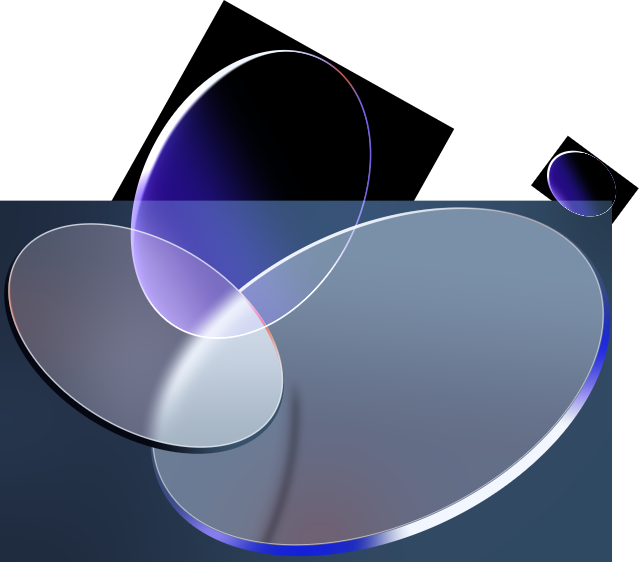
This background is drawn by a Shadertoy shader. Its source:

```glsl
const vec2 PANEL_CORNER = vec2(1.089, 0.643);
const vec3 NAVY = vec3(0.115, 0.16, 0.235);
const vec3 STEEL = vec3(0.19, 0.285, 0.385);
const vec3 SLATE = vec3(0.39, 0.43, 0.53);
const vec3 MIST = vec3(0.48, 0.565, 0.66);
const vec3 ROSE = vec3(0.46, 0.35, 0.40);
const vec3 FROST = vec3(0.95, 0.97, 1.0);
const vec3 INK = vec3(0.02, 0.03, 0.07);
const vec3 COBALT = vec3(0.08, 0.13, 0.85);
const vec3 LAVENDER = vec3(0.62, 0.56, 1.0);
const vec3 INDIGO = vec3(0.15, 0.025, 0.50);
const vec3 EMBER = vec3(0.95, 0.42, 0.28);

// Shapes: center.xy, radii or half size.zw
const vec4 WIDE = vec4(0.677, 0.3207, 0.434, 0.274);
const vec4 WIDE_FACE = vec4(0.6726, 0.330, 0.428, 0.2637);
const vec4 LEFT = vec4(0.2563, 0.397, 0.272, 0.1725);
const vec4 LEFT_FACE = vec4(0.2593, 0.403, 0.2667, 0.166);
const vec4 BIG_LENS = vec4(0.4467, 0.6541, 0.2725, 0.1941);
const vec4 SMALL_LENS = vec4(1.0348, 0.6733, 0.0673, 0.0517);
const vec4 BIG_TILE = vec4(0.4569, 0.6235, 0.2348, 0.30);
const vec4 SMALL_TILE = vec4(1.0407, 0.6676, 0.0785, 0.055);
const float WIDE_TILT = 0.447, LEFT_TILT = -0.549;

float fill(float d) { return clamp(0.5 - d * iResolution.y, 0.0, 1.0); }

float line(float d, float halfWidth) { return fill(abs(d) - halfWidth); }

float bump(float x, float center, float width) {
    float t = (x - center) / width;
    return exp(-t * t);
}

float spot(vec2 p, float x, float y, float size) { return bump(length(p - vec2(x, y)), 0.0, size); }

vec2 unrotate(vec2 p, float a) {
    return vec2(cos(a) * p.x + sin(a) * p.y, cos(a) * p.y - sin(a) * p.x);
}

float boxDist(vec2 p, vec4 box, float tilt) {
    vec2 q = abs(unrotate(p - box.xy, tilt)) - box.zw;
    return length(max(q, 0.0)) + min(max(q.x, q.y), 0.0);
}

// First-order distance to a tilted ellipse
float ellipseDist(vec2 p, vec4 e, float tilt) {
    vec2 q = unrotate(p - e.xy, tilt) / e.zw;
    float k = length(q);
    return (k - 1.0) * k / max(length(q / e.zw), 1e-4);
}

vec3 panelColor(vec2 p) {
    vec3 c = mix(NAVY, STEEL, smoothstep(0.0, 0.75, p.x));
    c += vec3(0.04, 0.06, 0.11) * spot(p, 0.5, 0.6, 0.3);
    c += vec3(0.03, 0.045, 0.06) * spot(p, 0.0, 0.25, 0.18);
    return c * (1.0 - 0.2 * smoothstep(0.9, 1.1, p.x) * smoothstep(0.4, 0.64, p.y));
}

vec3 addWideDisc(vec3 c, vec2 p) {
    float outer = ellipseDist(p, WIDE, WIDE_TILT);
    float inner = ellipseDist(p, WIDE_FACE, WIDE_TILT);
    vec2 offset = p - WIDE.xy;
    float angle = atan(offset.y, offset.x);

    // Rim
    float blue = max(bump(angle, -2.0, 0.5), bump(angle, 0.12, 0.22));
    float white = smoothstep(-1.75, -1.35, angle) * (1.0 - smoothstep(-0.25, 0.0, angle));
    vec3 rim = mix(vec3(0.25, 0.32, 0.43), COBALT, blue);
    rim = mix(rim, LAVENDER, 0.8 * max(bump(angle, -0.08, 0.16), bump(angle, -2.4, 0.14)));
    c = mix(c, mix(rim, FROST, white), fill(outer));

    // Face with a warm foot and a refracted edge
    vec3 face = mix(SLATE, MIST, smoothstep(0.2, 0.56, p.y + 0.1 * (p.x - 0.7)));
    face = mix(face, ROSE, 0.6 * spot(p, 0.57, 0.03, 0.14));
    float rise = p.y - 0.274;
    float bend = p.x - 0.526 + 0.91 * rise * rise;
    float low = 1.0 - smoothstep(0.27, 0.335, p.y);
    face += vec3(0.03, 0.055, 0.055) * low * (1.0 - smoothstep(-0.04, 0.0, bend));
    face *= 1.0 - 0.22 * low * bump(bend, 0.0, 0.011);
    c = mix(c, face, fill(inner));

    // Bright upper edge
    float upper = smoothstep(0.25, 1.0, dot(normalize(offset), vec2(-0.6, 0.8)));
    vec3 edge = mix(FROST, EMBER, 0.45 * bump(angle, 0.83, 0.2));
    return mix(c, edge, line(inner + 0.002, mix(0.0008, 0.003, upper)) * mix(0.6, 0.95, upper));
}

vec3 addLeftDisc(vec3 c, vec2 p) {
    float outer = ellipseDist(p, LEFT, LEFT_TILT);
    float inner = ellipseDist(p, LEFT_FACE, LEFT_TILT);
    float behind = ellipseDist(p, WIDE, WIDE_TILT);
    vec2 offset = p - LEFT.xy;
    float angle = atan(offset.y, offset.x);
    float shade = smoothstep(-0.1, 0.6, dot(normalize(offset), vec2(-0.8, -0.6)));
    c = mix(c, mix(vec3(0.22, 0.32, 0.42), INK, shade), fill(outer));

    // Frosted face, the wide disc blurred behind it
    vec3 face = mix(vec3(0.28, 0.33, 0.41), vec3(0.39, 0.40, 0.50), smoothstep(0.0, 0.3, p.x));
    face = mix(face, ROSE, 0.4 * spot(p, 0.04, 0.43, 0.13));
    face += 0.06 * spot(p, 0.22, 0.36, 0.13);
    vec3 through = mix(vec3(0.65, 0.71, 0.77), vec3(0.80, 0.84, 0.90), smoothstep(0.2, 0.42, p.y));
    through = mix(through, FROST, 0.75 * bump(behind, -0.018, 0.024) * smoothstep(0.2, 0.36, p.y));
    face = mix(face, through, 1.0 - smoothstep(-0.022, 0.02, behind));
    c = mix(c, face, fill(inner));

    // Outline and warm glints
    c = mix(c, FROST, 0.75 * line(inner, 0.0013));
    float glint = bump(angle, 0.12, 0.2) + 0.5 * bump(angle, 2.9, 0.2);
    return mix(c, EMBER, 0.8 * glint * line(inner + 0.001, 0.002));
}

// Screens the light of a violet lens over a color
vec3 addLens(vec3 c, vec2 p, vec4 lens, float tilt) {
    float d = ellipseDist(p, lens, tilt);
    float depth = max(-d / lens.z, 0.0);
    vec2 offset = (p - lens.xy) / lens.z;
    vec2 dir = normalize(offset + 1e-5);
    float along = dot(offset, vec2(0.88, 0.47));
    vec3 light = INDIGO * (1.0 - smoothstep(-0.65, 0.25, along));
    light += vec3(0.02, 0.04, 0.14) * bump(along, -0.22, 0.3);
    light += 0.24 * (1.0 - smoothstep(-0.85, -0.45, along)) * smoothstep(-0.2, 0.5, -offset.y);

    // Rim, broad at the upper left
    float broad = smoothstep(0.35, 1.0, dot(dir, vec2(-0.8, 0.6)));
    float dim = max(smoothstep(0.4, 0.9, dot(dir, vec2(0.96, 0.28))),
                    smoothstep(0.8, 0.98, dot(dir, vec2(-0.95, -0.31))));
    float width = mix(0.014, 0.075, broad);
    vec3 rim = mix(FROST, vec3(0.38, 0.27, 0.85), 0.85 * dim);
    rim = mix(rim, 0.8 * EMBER, bump(atan(dir.y, dir.x), 0.9, 0.12));
    light = mix(light, rim, 1.0 - smoothstep(width * 0.55, width, depth));
    light += 0.45 * LAVENDER * exp(-depth * 18.0) * smoothstep(0.2, 1.0, -dir.x);
    return 1.0 - (1.0 - c) * (1.0 - clamp(light, 0.0, 1.0) * fill(d));
}

void mainImage(out vec4 fragColor, in vec2 fragCoord) {
    vec2 p = fragCoord / iResolution.y;
    float tiles = min(boxDist(p, BIG_TILE, -0.510), boxDist(p, SMALL_TILE, -0.638));
    vec3 color = vec3(1.0 - fill(tiles));
    vec3 panel = addLeftDisc(addWideDisc(panelColor(p), p), p);
    vec2 beyond = p - PANEL_CORNER;
    color = mix(color, panel, fill(max(beyond.x, beyond.y)));
    color = addLens(color, p, BIG_LENS, 1.079);
    color = addLens(color, p, SMALL_LENS, -0.69);
    fragColor = vec4(color, 1.0);
}
```
